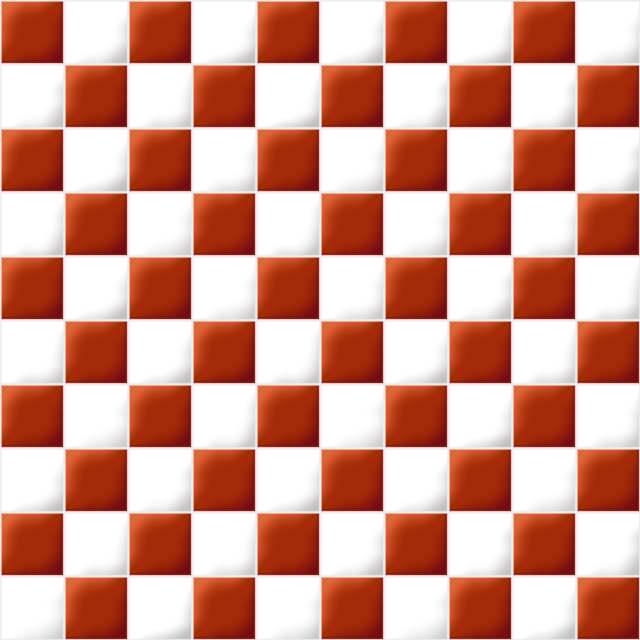
This pattern is drawn by a WebGL 1 fragment shader. Its source:

```glsl
precision highp float;

// Checkerboard of ten by ten pillow tiles, glazed red and white, with thin pale joints.
// Each tile is a domed square lit from the upper left; its slope picks highlight or shade.
// Hashes of the tile index and layered sines vary the shading slightly from tile to tile.

uniform vec2 u_resolution;

float hash(vec2 cell) {
  return fract(sin(dot(cell, vec2(12.99, 78.23))) * 437.58);
}

// Light on the dome: +1 in the upper left corner, 0 in the middle, -1 in the lower right.
float domeLight(vec2 p) {
  vec2 slope = p * abs(p);
  return 0.5 * (slope.y - slope.x);
}

vec3 redGlaze(float light, vec2 p) {
  vec3 color = vec3(0.645, 0.165, 0.03);
  color = mix(color, vec3(0.88, 0.40, 0.22), smoothstep(0.03, 0.68, light));
  color = mix(color, vec3(0.46, 0.05, 0.06), smoothstep(0.06, 0.72, -light));
  // Thin dark rim on the sides facing away from the light.
  float rim = smoothstep(0.88, 1.0, max(p.x, -p.y));
  return mix(color, vec3(0.47, 0.04, 0.05), 0.55 * rim);
}

vec3 whiteGlaze(float light, vec2 p, float variation) {
  float ripple = 0.025 * sin(5.0 * p.x + 6.28 * variation) + 0.02 * sin(8.0 * p.y + 9.0 * variation);
  float start = 0.08 + 0.09 * variation;
  float shade = smoothstep(start, 0.85, -light + ripple);
  return vec3(1.0 - (0.20 + 0.05 * variation) * shade);
}

void main() {
  vec2 grid = 10.0 * gl_FragCoord.xy / u_resolution;
  vec2 cell = floor(grid);
  float variation = hash(cell);
  bool isRed = mod(cell.x + cell.y, 2.0) > 0.5;

  // Tile coordinates reach -1 and 1 at the edges of the glaze.
  vec2 offset = fract(grid) - vec2(0.505, 0.495);
  vec2 p = clamp(offset / 0.48, -1.0, 1.0);
  float light = domeLight(p) * mix(0.95, 1.05, variation);
  vec3 glaze = isRed ? redGlaze(light, p) : whiteGlaze(light, p, variation);

  // Pale joint between tiles, softened by at least a pixel.
  float edge = max(abs(offset.x), abs(offset.y)) - 0.48;
  float soft = max(0.014, 7.0 / min(u_resolution.x, u_resolution.y));
  vec3 joint = vec3(0.95, 0.92, 0.91);
  gl_FragColor = vec4(mix(glaze, joint, smoothstep(-soft, soft, edge)), 1.0);
}
```
